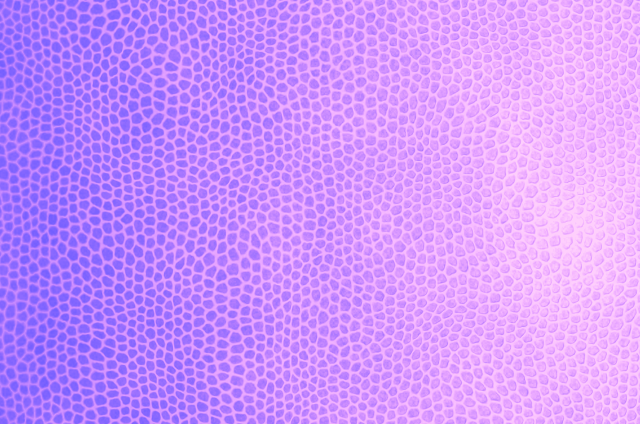
This texture is drawn by a Shadertoy shader. Its source:

```glsl
// Pebbled leather in violet to pink light: staggered Voronoi cells with rounded
// corners form dark pebbles between pale ridges. A scalar tone, set by a broad
// light on the right plus rim shading and grain, is mapped through a colour ramp.

const vec2 CELLS = vec2(41.0, 38.0);        // cells per canvas height, x and y
const float JITTER = 0.47;                  // irregularity of the cell sites
const float ROUNDING = 11.5;                // higher gives sharper pebble corners
const float RIDGE = 0.085;                  // half width of a ridge, in cells
const float SOFTNESS = 0.055;               // pebble edge blur, in cells
const float WARP = 0.75;                    // bending of the rows, in cells
const float GRAIN = 1.9;                    // roughness of the pebble tops
const float MOTTLE = 0.6;                   // broad unevenness of the tone
const vec2 LIGHT_CENTER = vec2(0.90, 0.47);
const vec2 LIGHT_SHAPE = vec2(1.1, 0.42);
const vec2 SHADOW_DIR = vec2(0.75, -0.66);  // side of a pebble in shade
const vec2 RIDGE_TONES = vec2(2.4, 6.1);    // far from and near the light
const vec2 PEBBLE_TONES = vec2(0.4, 5.6);

const vec3 RAMP[7] = vec3[7](
    vec3(0.45, 0.37, 1.00),
    vec3(0.58, 0.43, 1.00),
    vec3(0.71, 0.49, 1.00),
    vec3(0.82, 0.57, 1.00),
    vec3(0.90, 0.64, 1.00),
    vec3(0.96, 0.72, 1.00),
    vec3(0.995, 0.81, 0.99));

vec2 hash2(vec2 p) {
    vec3 q = fract(p.xyx * vec3(0.1031, 0.1030, 0.0973));
    q += dot(q, q.yzx + 33.33);
    return fract((q.xx + q.yz) * q.zy);
}

float valueNoise(vec2 p) {
    vec2 i = floor(p);
    vec2 f = fract(p);
    f = f * f * (3.0 - 2.0 * f);
    float low = mix(hash2(i).x, hash2(i + vec2(1, 0)).x, f.x);
    float high = mix(hash2(i + vec2(0, 1)).x, hash2(i + vec2(1, 1)).x, f.x);
    return mix(low, high, f.y);
}

// Jittered site of a cell; alternate columns are staggered
vec2 cellSite(vec2 cell) {
    float stagger = 0.5 * mod(cell.x, 2.0) - 0.25;
    return cell + 0.5 + vec2(0.0, stagger) + JITTER * (hash2(cell + 71.0) - 0.5);
}

// Rounded distance to the cell border; also the outward direction and cell id
float pebbleDistance(vec2 p, out vec2 outward, out vec2 id) {
    vec2 base = floor(p);
    vec2 nearest = vec2(0.0);
    float best = 1e5;
    for (int y = -2; y <= 2; y++)
    for (int x = -2; x <= 2; x++) {
        vec2 cell = base + vec2(x, y);
        vec2 toSite = cellSite(cell) - p;
        float d = dot(toSite, toSite);
        if (d < best) { best = d; nearest = toSite; id = cell; }
    }
    float total = 0.0;
    outward = vec2(0.0);
    for (int y = -2; y <= 2; y++)
    for (int x = -2; x <= 2; x++) {
        vec2 toSite = cellSite(id + vec2(x, y)) - p;
        vec2 apart = toSite - nearest;
        if (dot(apart, apart) < 1e-4) continue;
        vec2 dir = normalize(apart);
        float weight = exp(-ROUNDING * dot(0.5 * (toSite + nearest), dir));
        total += weight;
        outward += weight * dir;
    }
    outward /= total;
    return -log(total) / ROUNDING;
}

vec3 rampColor(float tone) {
    vec3 color = RAMP[0];
    for (int i = 1; i < 7; i++)
        color = mix(color, RAMP[i], clamp(tone - float(i - 1), 0.0, 1.0));
    return color;
}

void mainImage(out vec4 fragColor, in vec2 fragCoord) {
    vec2 uv = fragCoord / iResolution.xy;
    vec2 p = fragCoord / iResolution.y * CELLS;
    float pixel = CELLS.y / iResolution.y;

    // Broad light falling off towards the left
    float light = clamp(1.0 - length((uv - LIGHT_CENTER) * LIGHT_SHAPE), 0.0, 1.0);

    // Bent pebble pattern, slightly out of focus at the left
    vec2 bend = vec2(valueNoise(p * 0.16), valueNoise(p * 0.16 + 40.0)) - 0.5;
    vec2 fray = vec2(valueNoise(p * 3.5 + 5.0), valueNoise(p * 3.5 + 60.0)) - 0.5;
    vec2 outward, id;
    float d = pebbleDistance(p + 2.0 * WARP * bend + 0.1 * fray, outward, id);
    float blur = SOFTNESS + 0.4 * pixel + 0.06 * smoothstep(0.2, 0.0, uv.x);
    float pebble = smoothstep(RIDGE - blur, RIDGE + blur, d);

    // Base tones of ridge and pebble
    float ridgeTone = mix(RIDGE_TONES.x, RIDGE_TONES.y, pow(light, 0.85));
    float pebbleTone = mix(PEBBLE_TONES.x, PEBBLE_TONES.y, pow(light, 1.6));
    pebbleTone += 0.4 * (hash2(id + 9.0).y - 0.5);

    // Wrinkled pebble tops
    float wrinkle = 0.6 * valueNoise(p * 4.0) + 0.4 * valueNoise(p * 8.0 + 17.0) - 0.5;
    pebbleTone += GRAIN * smoothstep(-0.1, 0.8, light) * wrinkle;

    // Shaded and lit pebble rims, stronger near the light
    float rim = smoothstep(0.11, 0.0, abs(d - RIDGE - 0.03));
    float facing = dot(outward, SHADOW_DIR);
    float relief = rim * smoothstep(0.4, 0.9, light);
    float tone = mix(ridgeTone, pebbleTone, pebble);
    tone -= relief * (0.55 + 1.0 * facing);

    // Broad mottling and fine grain over everything
    tone += MOTTLE * (valueNoise(p * 0.22 + 130.0) - 0.5);
    tone += 0.4 * (valueNoise(p * 6.0 + 90.0) - 0.5);
    fragColor = vec4(rampColor(tone), 1.0);
}
```
